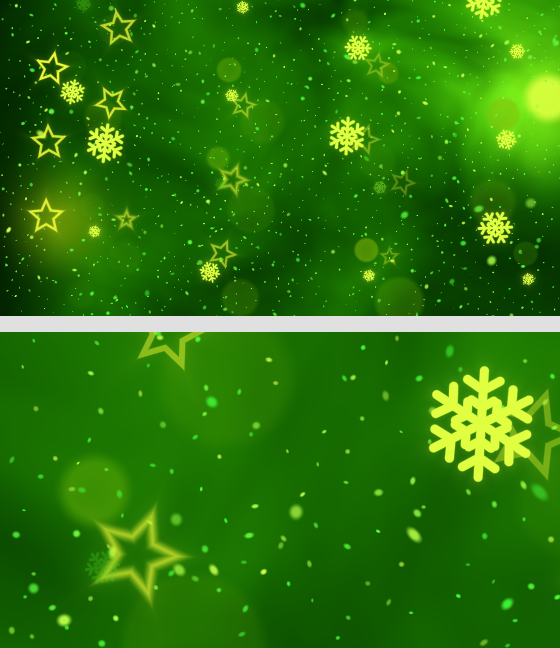
Top, the full canvas; bottom, a detail of the centre.
Write a Shadertoy shader that draws this background.

```glsl
// Festive green haze with soft light discs, outlined stars, snowflakes and drifting glitter.

const float TAU = 6.28318;

vec4 hash4(vec2 p) {
    vec4 q = fract(p.xyxy * vec4(.1031, .1030, .0973, .1099));
    q += dot(q, q.wzxy + 33.33);
    return fract((q.xxyz + q.yzzw) * q.zywx);
}

mat2 rotation(float angle) {
    float c = cos(angle), s = sin(angle);
    return mat2(c, -s, s, c);
}

float slope(vec2 corner, vec2 offset) {
    float angle = TAU * hash4(corner).x;
    return dot(vec2(cos(angle), sin(angle)), offset);
}

float gradientNoise(vec2 p) {
    vec2 i = floor(p), f = fract(p), e = vec2(1, 0);
    vec2 u = f * f * f * (f * (f * 6. - 15.) + 10.);
    return mix(mix(slope(i, f), slope(i + e, f - e), u.x),
               mix(slope(i + e.yx, f - e.yx), slope(i + 1., f - 1.), u.x), u.y);
}

float clouds(vec2 p) {
    float sum = 0., gain = 1.;
    for (int i = 0; i < 4; i++) {
        sum += gain * gradientNoise(p);
        p = rotation(.6) * p * 2. + 7.3;
        gain *= .45;
    }
    return sum;
}

float cover(float dist, float soft) {
    return 1. - smoothstep(-soft, soft, dist);
}

float glow(vec2 offset, float falloff) {
    return exp(-falloff * dot(offset, offset));
}

// Mirrors the plane into one half sector of an n-fold figure.
vec2 foldSectors(vec2 p, float n) {
    float a = mod(atan(p.x, p.y) + .5 * TAU / n, TAU / n) - .5 * TAU / n;
    return length(p) * vec2(cos(a), abs(sin(a)));
}

float segment(vec2 p, vec2 a, vec2 b) {
    vec2 v = b - a;
    return length(p - a - v * clamp(dot(p - a, v) / dot(v, v), 0., 1.));
}

// Distance to the mitred outline of a five-pointed star of radius 1.
float starOutline(vec2 p) {
    vec2 edge = .47 * vec2(cos(TAU / 10.), sin(TAU / 10.)) - vec2(1, 0);
    vec2 q = foldSectors(p, 5.) - vec2(1, 0);
    return abs(dot(q, normalize(vec2(edge.y, -edge.x))));
}

// Distance to the branches of a snowflake of radius 1.
float snowflake(vec2 p) {
    vec2 q = foldSectors(p, 6.);
    float d = segment(q, vec2(0), vec2(.95, 0));
    d = min(d, segment(q, vec2(.3, 0), vec2(.42, .2)));
    return min(d, segment(q, vec2(.6, 0), vec2(.78, .29)));
}

// Evenly spread positions in the unit square.
vec2 scatter(float i, vec2 start) {
    return fract(vec2(.7549, .5698) * i + start);
}

vec3 addGlitter(vec3 col, vec2 p, float cells, float share, float radius) {
    p = rotation(cells) * p * cells + 50.;
    vec4 h = hash4(floor(p)), k = hash4(floor(p) + 91.);
    vec2 q = rotation(TAU * h.z) * (fract(p) - .25 - .5 * h.xy) / cells;
    float size = radius * (.6 + .7 * h.w);
    float d = length(q * vec2(1, 1. + .8 * k.z)) / size;
    float ink = step(k.x, share) * (1. - smoothstep(.35, 1.2, d)) * (.5 + .5 * k.y);
    return mix(col, mix(vec3(.25, .98, .22), vec3(.85, 1, .3), k.w * k.w), ink);
}

void mainImage(out vec4 fragColor, in vec2 fragCoord) {
    vec2 p = fragCoord / iResolution.y;
    vec2 canvas = vec2(iResolution.x / iResolution.y, 1);
    float pixel = 1. / iResolution.y;

    // Smoky haze, brightest at the upper right
    vec2 warp = vec2(gradientNoise(p * 2. + 3.), gradientNoise(p * 2. + 17.));
    float smoke = clouds(p * vec2(2.3, 2.8) + .6 * warp + 5.);
    float light = .355 + .2 * smoke;
    light += (.4 + .45 * smoke) * glow((p - vec2(1.56, .74)) * vec2(1, 1.6), 5.5);
    light *= mix(.4, 1., smoothstep(-.05, .35, p.x));
    light *= 1. - .4 * glow(p - vec2(1.75, .05), 5.);
    light = clamp(light, .11, .88);
    vec3 col = vec3(.5 * light * light, light, .2 * pow(light, 6.));

    // Golden glow at the left, lime lamp at the right edge
    col = mix(col, vec3(.5, .65, .02), .75 * glow(p - vec2(.19, .3), 60.));
    vec2 lamp = p - vec2(1.735, .69);
    col = mix(col, vec3(.55, .97, .1), .75 * glow(lamp, 28.));
    col = mix(col, vec3(.85, 1, .24), .92 * cover(length(lamp) - .07, .022));

    // Translucent discs
    for (float i = 1.; i < 22.; i++) {
        vec4 h = hash4(vec2(i, 4.7));
        float radius = .028 + .05 * h.x;
        float d = length(p - scatter(i, vec2(.37, .22)) * canvas) - radius;
        float alpha = (.06 + .5 * h.y * h.y * h.y) * (.85 + .15 * smoothstep(-radius, 0., d));
        col = mix(col, mix(vec3(.3, .68, .02), vec3(.6, .74, .03), h.z), alpha * cover(d, .003 + .012 * h.w));
    }

    // Fine, medium and large glitter
    col = addGlitter(col, p, 31., .5, .0037);
    col = addGlitter(col, p, 17., .4, .0066);
    col = addGlitter(col, p, 13., .3, .0085);
    col = addGlitter(col, p, 5., .22, .016);

    // Outlined stars, gathered and brighter towards the left
    for (float i = 1.; i < 14.; i++) {
        vec4 h = hash4(vec2(i, 8.3));
        vec2 s = scatter(i, vec2(0));
        float x = .08 + .87 * pow(s.x, 1.5);
        float radius = .024 + .036 * h.x * (1.2 - .7 * x);
        float soft = pixel + .005 * step(.8, h.z);
        vec2 q = rotation(h.y - .5) * (p - vec2(x, .08 + .84 * s.y) * canvas);
        float d = starOutline(q / radius) * radius;
        float strength = mix(1., .42, smoothstep(.15, .65, x)) * (.7 + .3 * h.w);
        float ink = cover(d - .0016 - .04 * radius, soft) + .2 * exp(-d * 110.);
        col = mix(col, vec3(.93, .97, .2), min(ink, 1.) * strength);
    }

    // Snowflakes, mostly small, the large ones bright
    for (float i = 1.; i < 18.; i++) {
        vec4 h = hash4(vec2(i, 15.1));
        float radius = .018 + .052 * h.x * h.x * h.x;
        vec2 q = rotation(TAU * h.y) * (p - scatter(i, vec2(.11, .43)) * canvas);
        float d = snowflake(q / radius) * radius;
        float ink = cover(d - .08 * radius, pixel) + .25 * exp(-d * 130.);
        float shine = smoothstep(.02, .25, h.w + .3 * h.x * h.x);
        col = mix(col, mix(vec3(.3, .85, .1), vec3(.88, 1, .25), shine), min(ink, 1.) * mix(.3, 1., shine));
    }

    fragColor = vec4(col, 1);
}
```
